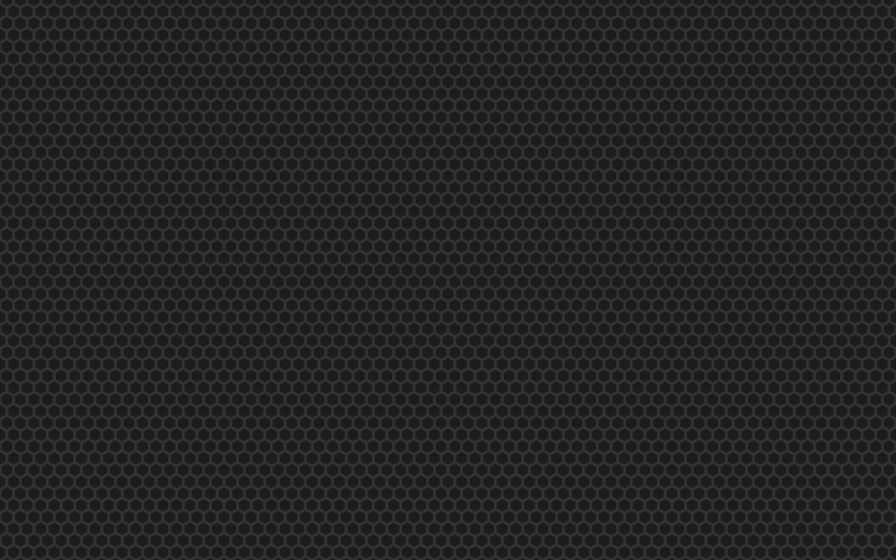
Give the GLSL for this pattern, as a Shadertoy shader.

```glsl
// Dark honeycomb mesh: rows of pointy-top hexagonal holes in a thin grey wall.
// Each pixel finds its nearest cell centre on two interleaved grids, then the
// distance to the cell border picks the hole, the wall or the bright ridge.

const float CELLS_ACROSS = 66.0;           // hexagons along the canvas width
const vec2  LATTICE = vec2(1.0, 1.7320508); // repeat of two staggered rows
const vec2  GRID_OFFSET = vec2(0.0, 0.55);  // centre of the lowest full row
const float WALL_HALF = 0.125;             // half wall width, in cell widths
const float RIDGE_HALF = 0.040;            // half ridge width, in cell widths
const float BEVEL = 0.012;                 // light from below, shade from above
const float HOLE_SHADE = 0.010;            // vertical falloff inside a hole

const vec3 HOLE_COLOR  = vec3(0.110);
const vec3 WALL_COLOR  = vec3(0.170);
const vec3 RIDGE_COLOR = vec3(0.215);

// Offset from the nearest hexagon centre; cells are one unit wide.
vec2 hexLocal(vec2 p) {
    vec2 a = mod(p + 0.5 * LATTICE, LATTICE) - 0.5 * LATTICE;
    vec2 b = mod(p, LATTICE) - 0.5 * LATTICE;
    return dot(a, a) < dot(b, b) ? a : b;
}

// Distance inward from the border of a unit-wide, pointy-top hexagon.
float borderDistance(vec2 q) {
    q = abs(q);
    return 0.5 - max(q.x, dot(q, vec2(0.5, 0.8660254)));
}

// Antialiased coverage of a band reaching halfWidth in from the border.
float band(float d, float halfWidth, float pixel) {
    return 1.0 - smoothstep(halfWidth - 0.5 * pixel, halfWidth + 0.5 * pixel, d);
}

void mainImage(out vec4 fragColor, in vec2 fragCoord) {
    float pixel = CELLS_ACROSS / iResolution.x;
    vec2 p = fragCoord * pixel - GRID_OFFSET;
    vec2 q = hexLocal(p);
    float d = borderDistance(q);

    // Recessed hole, slightly darker under its upper edge
    vec3 color = HOLE_COLOR - HOLE_SHADE * q.y;

    // Wall with a soft bevel, brighter along the lower rim
    vec3 wall = WALL_COLOR - BEVEL * clamp(q.y * 2.0, -1.0, 1.0);
    color = mix(color, wall, band(d, WALL_HALF, pixel));

    // Ridge along the middle of the wall
    color = mix(color, RIDGE_COLOR, band(d, RIDGE_HALF, pixel));

    fragColor = vec4(color, 1.0);
}
```
